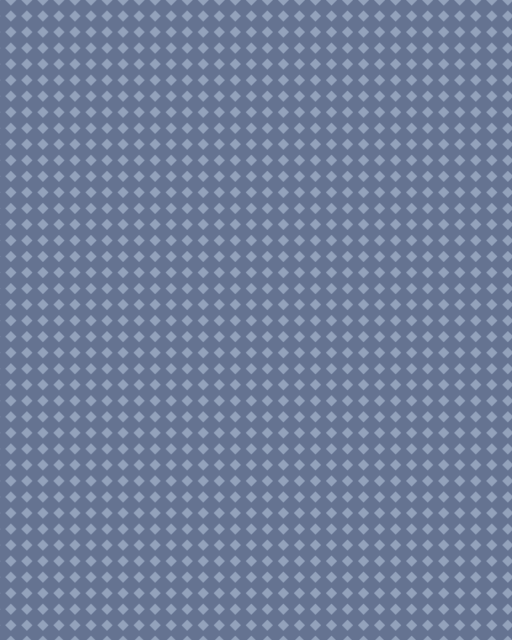
A WebGL 1 fragment shader for this pattern:

```glsl
precision mediump float;

uniform vec2 u_resolution;

// Lengths in canvas heights
const float PITCH = 0.02505;
const vec2 FIRST_CENTER = vec2(0.01695, 1.0);

// Lengths in cells
const float HALF_SIDE = 0.248;
const float CORNER_RADIUS = 0.05;
const float EDGE_SOFTNESS = 0.055;

const vec3 GROUND_COLOR = vec3(0.395, 0.450, 0.570);
const vec3 DIAMOND_COLOR = vec3(0.575, 0.635, 0.735);

// Signed distance to a rounded square standing on its corner
float diamondDistance(vec2 p) {
    vec2 turned = vec2(p.x + p.y, p.y - p.x) * 0.7071;
    vec2 q = abs(turned) - HALF_SIDE + CORNER_RADIUS;
    return length(max(q, 0.0)) + min(max(q.x, q.y), 0.0) - CORNER_RADIUS;
}

void main() {
    vec2 position = gl_FragCoord.xy / u_resolution.y;

    // Square grid with a diamond at the center of each cell
    vec2 cell = fract((position - FIRST_CENTER) / PITCH + 0.5) - 0.5;
    float pixel = 1.0 / (u_resolution.y * PITCH);
    float edge = max(EDGE_SOFTNESS, 0.6 * pixel);
    float coverage = 1.0 - smoothstep(-edge, edge, diamondDistance(cell));

    gl_FragColor = vec4(mix(GROUND_COLOR, DIAMOND_COLOR, coverage), 1.0);
}
```
